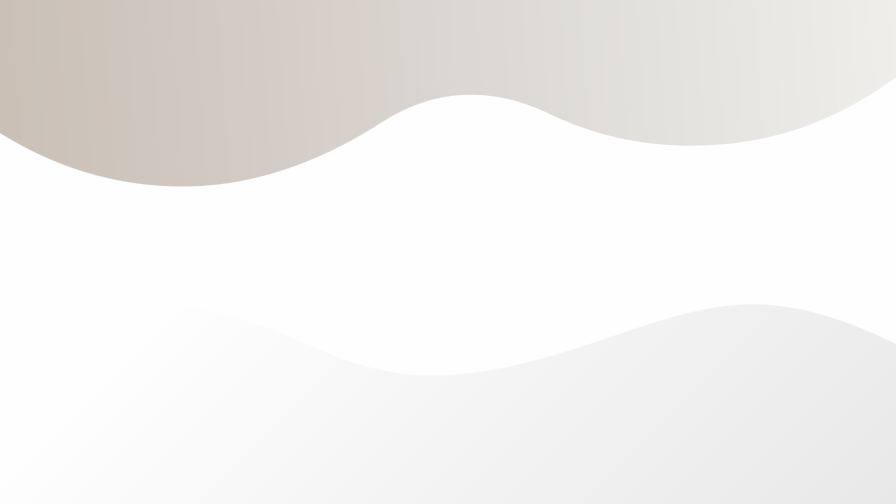
Write a WebGL 2 fragment shader that draws this background.

```glsl
#version 300 es
precision highp float;
// Two soft waves on white: a warm beige band above, a pale grey swell below.
uniform vec2 u_resolution;
out vec4 fragColor;

// Lengths are in canvas heights; the layout is 16:9.
const float ASPECT = 16.0 / 9.0;
const vec3 PAPER = vec3(0.996);
const vec3 BEIGE_DARK = vec3(0.792, 0.753, 0.714);
const vec3 BEIGE_ROSE = vec3(0.831, 0.796, 0.776);
const vec3 BEIGE_GREY = vec3(0.863, 0.851, 0.831);
const vec3 BEIGE_PALE = vec3(0.937, 0.933, 0.918);
const vec3 SWELL_DARK = vec3(0.910);
const float ROSE_STOP = 0.28;
const float GREY_STOP = 0.55;
const float BEIGE_TILT = 0.04;
const vec2 SWELL_RANGE = vec2(0.93, 2.78);

// Wave knots: x, height, slope.
const int KNOTS = 7;
const vec3 UPPER_WAVE[KNOTS] = vec3[KNOTS](
  vec3(0.0, 0.736, -0.62), vec3(0.363, 0.630, 0.0), vec3(0.757, 0.757, 0.64),
  vec3(0.933, 0.812, 0.0), vec3(1.088, 0.775, -0.48), vec3(1.370, 0.711, 0.0),
  vec3(1.778, 0.847, 0.74));
const vec3 LOWER_WAVE[KNOTS] = vec3[KNOTS](
  vec3(0.0, 0.306, 0.6), vec3(0.296, 0.398, 0.0), vec3(0.625, 0.310, -0.45),
  vec3(0.856, 0.255, 0.0), vec3(1.134, 0.306, 0.31), vec3(1.493, 0.396, 0.0),
  vec3(1.778, 0.317, -0.5));

// Cubic Hermite curve through the knots.
float waveHeight(vec3 knots[KNOTS], float x) {
  vec3 a = knots[0];
  vec3 b = knots[1];
  for (int i = 1; i < KNOTS - 1; i++) {
    if (x > knots[i].x) {
      a = knots[i];
      b = knots[i + 1];
    }
  }
  float span = b.x - a.x;
  float t = clamp((x - a.x) / span, 0.0, 1.0);
  float u = 1.0 - t;
  float blend = t * t * (3.0 - 2.0 * t);
  return mix(a.y, b.y, blend) + span * t * u * (a.z * u - b.z * t);
}

// Antialiased coverage, one where the signed offset is positive.
float coverage(float offset) {
  return clamp(0.5 + offset / max(fwidth(offset), 1e-5), 0.0, 1.0);
}

// Slightly tilted left-to-right gradient.
vec3 beigeGradient(vec2 p) {
  float t = clamp(p.x / ASPECT - BEIGE_TILT * (1.0 - p.y), 0.0, 1.0);
  vec3 color = mix(BEIGE_DARK, BEIGE_ROSE, clamp(t / ROSE_STOP, 0.0, 1.0));
  color = mix(color, BEIGE_GREY, clamp((t - ROSE_STOP) / (GREY_STOP - ROSE_STOP), 0.0, 1.0));
  return mix(color, BEIGE_PALE, clamp((t - GREY_STOP) / (1.0 - GREY_STOP), 0.0, 1.0));
}

// Diagonal gradient, darkest at the lower right.
vec3 swellGradient(vec2 p) {
  float along = p.x + 1.0 - p.y;
  float t = (along - SWELL_RANGE.x) / (SWELL_RANGE.y - SWELL_RANGE.x);
  return mix(PAPER, SWELL_DARK, clamp(t, 0.0, 1.0));
}

void main() {
  vec2 p = gl_FragCoord.xy / u_resolution * vec2(ASPECT, 1.0);
  float upper = coverage(p.y - waveHeight(UPPER_WAVE, p.x));
  float lower = coverage(waveHeight(LOWER_WAVE, p.x) - p.y);
  vec3 color = mix(PAPER, beigeGradient(p), upper);
  color = mix(color, swellGradient(p), lower);
  fragColor = vec4(color, 1.0);
}
```
